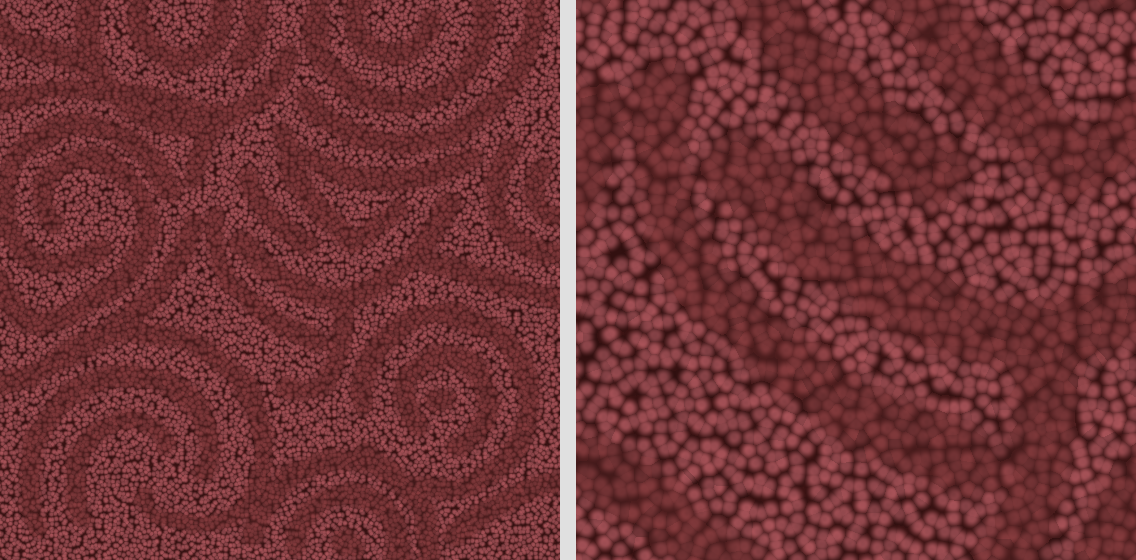
Left, the full canvas; right, a detail of the centre.
Reproduce this pattern procedurally as a WebGL 2 fragment shader.

```glsl
#version 300 es
precision highp float;
// Carved loop-pile carpet: low dark bands wind as spirals and leaf strokes
// through a raised rose pile. Band distances are sampled at each tuft's
// centre, so the carved edges follow the yarn; cellular noise shades the loops.
uniform vec2 u_resolution;
out vec4 fragColor;

const float TAU = 6.28319;
const float TUFTS = 130.0;     // loops across the canvas
const float HALF_BAND = 1.95;  // in percent of the canvas
const vec3 PILE = vec3(0.60, 0.295, 0.315);
const vec3 CARVED = vec3(0.48, 0.212, 0.22);
const vec3 GAP = vec3(0.22, 0.07, 0.07);

vec2 hash2(vec2 cell) {
  vec3 h = fract(cell.xyx * vec3(0.1031, 0.1030, 0.0973));
  h += dot(h, h.yzx + 33.33);
  return fract((h.xx + h.yz) * h.zy);
}

float noise(vec2 p) {
  vec2 i = floor(p), f = fract(p);
  f = f * f * (3.0 - 2.0 * f);
  float low = mix(hash2(i).x, hash2(i + vec2(1, 0)).x, f.x);
  float high = mix(hash2(i + vec2(0, 1)).x, hash2(i + vec2(1, 1)).x, f.x);
  return mix(low, high, f.y);
}

vec2 polar(float radius, float turn) {
  return radius * vec2(cos(turn * TAU), sin(turn * TAU));
}

// Distance to a spiral; radius.x to radius.y over turns.x to turns.y.
float spiral(vec2 p, vec2 radius, vec2 turns) {
  float d = min(length(p - polar(radius.x, turns.x)),
                length(p - polar(radius.y, turns.y)));
  float turn = atan(p.y, p.x) / TAU;
  for (int k = -1; k <= 2; k++) {
    float s = (turn + float(k) - turns.x) / (turns.y - turns.x);
    if (s >= 0.0 && s <= 1.0)
      d = min(d, abs(length(p) - mix(radius.x, radius.y, s)));
  }
  return d;
}

float segment(vec2 p, vec2 a, vec2 b) {
  vec2 ab = b - a;
  return length(p - a - ab * clamp(dot(p - a, ab) / dot(ab, ab), 0.0, 1.0));
}

// Distance to a quadratic curve, walked in short segments.
float stroke(vec2 p, vec2 a, vec2 b, vec2 c) {
  float d = 1e3;
  vec2 last = a;
  for (int i = 1; i <= 7; i++) {
    float t = float(i) / 7.0;
    vec2 next = mix(mix(a, b, t), mix(b, c, t), t);
    d = min(d, segment(p, last, next));
    last = next;
  }
  return d;
}

// Three nested arms around one centre.
float swirl(vec2 p, vec2 r1, vec2 t1, vec2 r2, vec2 t2, vec2 r3, vec2 t3) {
  return min(spiral(p, r1, t1), min(spiral(p, r2, t2), spiral(p, r3, t3)));
}

float swirls(vec2 p) {
  float d = swirl(p - vec2(13, 37.5), vec2(8.5, 17.5), vec2(0.15, 0.97),
    vec2(5, 16.5), vec2(0.5, 1.22), vec2(4, 5), vec2(0.4, 0.5));
  vec2 q = p - vec2(26.7, 83);
  d = min(d, swirl(q, vec2(26, 19.5), vec2(0.6, 1.05),
    vec2(23, 10), vec2(0.42, 1.02), vec2(15, 5), vec2(0.4, 0.85)));
  d = min(d, spiral(q, vec2(21, 6), vec2(0.03, 0.27)));
  d = min(d, swirl(p - vec2(78.8, 71), vec2(14, 17), vec2(0.48, 1.4),
    vec2(6, 9), vec2(0.36, 1.2), vec2(0.5, 1), vec2(0, 0.5)));
  d = min(d, swirl(p - vec2(32.5, 3.3), vec2(20.5, 16.5), vec2(0.05, 0.58),
    vec2(7, 8), vec2(-0.05, 0.62), vec2(14, 12.5), vec2(-0.08, 0.1)));
  d = min(d, swirl(p - vec2(70.3, 3.3), vec2(25.5, 21), vec2(-0.05, 0.38),
    vec2(16.5, 13.5), vec2(-0.04, 0.6), vec2(6.5, 7), vec2(0, 0.6)));
  d = min(d, swirl(p - vec2(99.6, 34.5), vec2(11, 11.5), vec2(0.25, 0.62),
    vec2(4, 5), vec2(0.2, 0.65), vec2(4, 5), vec2(0.2, 0.65)));
  return min(d, swirl(p - vec2(61.8, 97.7), vec2(16.5, 14.5), vec2(0.52, 1.04),
    vec2(9, 9.5), vec2(0.5, 1.05), vec2(1, 1.5), vec2(0.5, 1)));
}

float leaves(vec2 p) {
  // Central leaf and its stem
  float d = stroke(p, vec2(44.5, 32), vec2(46, 39), vec2(55, 43.5));
  d = min(d, stroke(p, vec2(51, 24), vec2(51, 35), vec2(63, 43)));
  d = min(d, stroke(p, vec2(63, 43), vec2(67, 41), vec2(71, 37)));
  d = min(d, stroke(p, vec2(38, 39), vec2(37, 53), vec2(57, 61)));
  d = min(d, stroke(p, vec2(43, 43), vec2(52, 54), vec2(62, 53)));
  d = min(d, stroke(p, vec2(62, 53), vec2(74, 50), vec2(80, 36)));
  d = min(d, stroke(p, vec2(62, 53), vec2(61, 73), vec2(51, 69)));
  d = min(d, stroke(p, vec2(54, 28), vec2(70, 36), vec2(84, 28)));
  // Tendrils between the swirls
  d = min(d, stroke(p, vec2(37, 24), vec2(35, 29), vec2(34.5, 32)));
  d = min(d, stroke(p, vec2(34, 40), vec2(30, 58), vec2(0, 69)));
  d = min(d, stroke(p, vec2(0, 50), vec2(4, 62), vec2(14, 55)));
  d = min(d, stroke(p, vec2(77, 47), vec2(88, 49), vec2(100, 54)));
  d = min(d, stroke(p, vec2(100, 86), vec2(90, 88), vec2(81, 96)));
  d = min(d, stroke(p, vec2(0, 5), vec2(8, 10), vec2(17, 12)));
  return min(d, stroke(p, vec2(0, 18), vec2(14, 13), vec2(38, 20.5)));
}

// Nearest tuft: centre in xy, distance to it in z.
vec3 nearestTuft(vec2 p) {
  vec3 best = vec3(0, 0, 9);
  for (int y = -1; y <= 1; y++) for (int x = -1; x <= 1; x++) {
    vec2 cell = floor(p) + vec2(x, y);
    vec2 centre = cell + hash2(cell);
    float d = length(p - centre);
    if (d < best.z) best = vec3(centre, d);
  }
  return best;
}

void main() {
  vec2 uv = gl_FragCoord.xy / u_resolution;
  vec3 tuft = nearestTuft(uv * TUFTS);
  vec2 p = tuft.xy / TUFTS * 100.0;
  p.y = 100.0 - p.y;  // layout is measured downward
  p += 1.2 * (vec2(noise(p * 0.22), noise(p * 0.22 + 40.0)) - 0.5);
  float raised = smoothstep(-0.6, 0.7, min(swirls(p), leaves(p)) - HALF_BAND);

  // Loop shading: bright crowns, deeper gaps in the raised pile
  float yarn = hash2(floor(tuft.xy * 16.0)).x;
  float shade = smoothstep(0.18, 0.92, tuft.z) * mix(0.7, 1.0, raised);
  vec3 colour = mix(mix(CARVED, PILE, raised), GAP, shade);
  colour *= 0.88 + 0.18 * yarn + 0.12 * (noise(uv * 260.0) - 0.5);
  fragColor = vec4(colour, 1.0);
}
```
